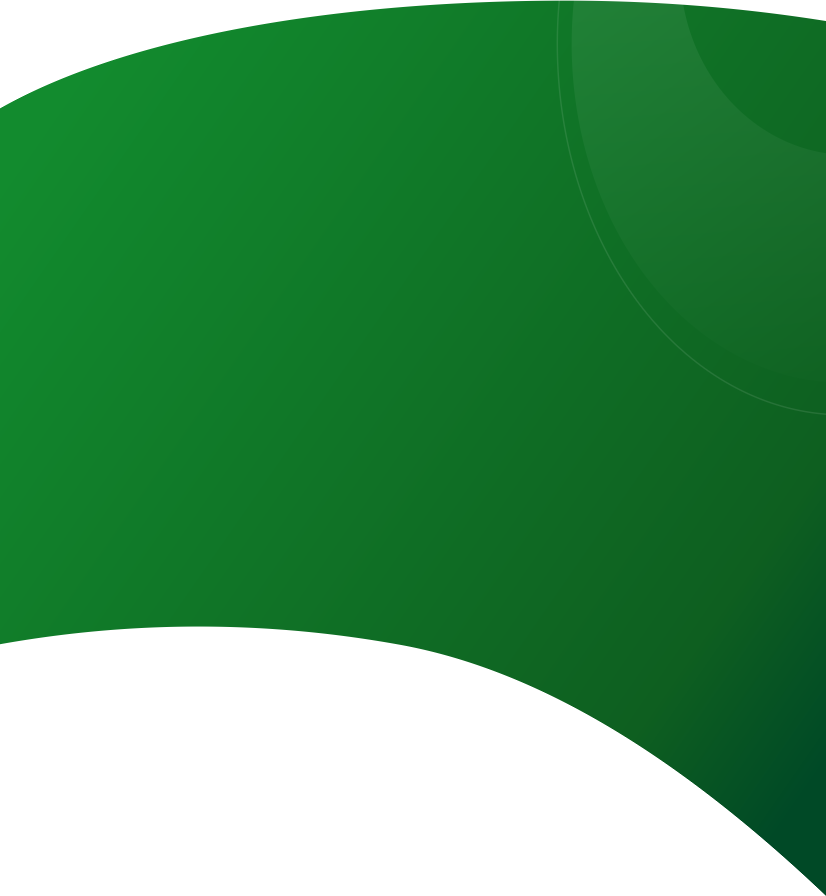
Write a WebGL 2 fragment shader that draws this background.

```glsl
#version 300 es
precision highp float;
// A sweeping green band on white, bounded above and below by cubic curves.
// A slanted three-stop gradient fills it; a pale elliptical ring and a thin
// outline overlay its upper right corner. Lengths are in canvas heights, y down.

#define GRADIENT_DIR vec2(0.82, 0.57)
#define GRADIENT_STOPS vec3(0.117, 1.048, 1.24)
#define LEAF vec3(0.070, 0.545, 0.180)
#define FOREST vec3(0.055, 0.372, 0.126)
#define DEEP vec3(0.000, 0.287, 0.149)
#define RING_CENTER vec2(0.941, 0.049)
#define RING_ALPHA 0.068
#define LINE_ALPHA 0.10
#define LINE_WIDTH 0.0016

uniform vec2 u_resolution;
out vec4 fragColor;

vec2 bezier(vec2 a, vec2 b, vec2 c, vec2 d, float t) {
    float s = 1.0 - t;
    return s * s * s * a + 3.0 * s * t * (s * b + t * c) + t * t * t * d;
}

// Height of a cubic curve at x, found by bisection (x grows along the curve)
float curveHeight(float x, vec2 a, vec2 b, vec2 c, vec2 d) {
    float t = 0.5;
    float stride = 0.25;
    for (int i = 0; i < 18; i++) {
        t += bezier(a, b, c, d, t).x < x ? stride : -stride;
        stride *= 0.5;
    }
    return bezier(a, b, c, d, t).y;
}

float topEdge(float x) {
    vec2 crest = vec2(0.632, 0.0007);
    return x < crest.x
        ? curveHeight(x, vec2(0.0, 0.121), vec2(0.143, 0.040), vec2(0.378, 0.0007), crest)
        : curveHeight(x, crest, vec2(0.729, 0.0007), vec2(0.826, 0.0082), vec2(0.922, 0.0235));
}

float bottomEdge(float x) {
    vec2 knot = vec2(0.443, 0.719);
    return x < knot.x
        ? curveHeight(x, vec2(0.0, 0.719), vec2(0.147, 0.6927), vec2(0.296, 0.6927), knot)
        : curveHeight(x, knot, vec2(0.603, 0.747), vec2(0.762, 0.848), vec2(0.922, 1.0));
}

// Approximate signed distance to an axis-aligned ellipse
float ellipse(vec2 p, vec2 radii) {
    float k = length(p / radii);
    return k * (k - 1.0) / max(length(p / (radii * radii)), 1e-4);
}

// Antialiased coverage: 1 where the distance is negative
float coverage(float dist, float pixel) {
    return clamp(0.5 - dist / pixel, 0.0, 1.0);
}

void main() {
    float pixel = 1.0 / u_resolution.y;
    vec2 p = gl_FragCoord.xy * pixel;
    p.y = 1.0 - p.y;

    // Slanted gradient
    float g = dot(p, GRADIENT_DIR);
    vec3 stops = GRADIENT_STOPS;
    vec3 color = mix(LEAF, FOREST, clamp((g - stops.x) / (stops.y - stops.x), 0.0, 1.0));
    color = mix(color, DEEP, clamp((g - stops.y) / (stops.z - stops.y), 0.0, 1.0));

    // Pale ring, fading downward
    float disc = coverage(ellipse(p - RING_CENTER, vec2(0.303, 0.378)), pixel);
    float hole = coverage(ellipse(p - vec2(0.948, -0.035), vec2(0.189, 0.208)), pixel);
    float fade = mix(1.0, 0.1, clamp(p.y / 0.43, 0.0, 1.0));
    color = mix(color, vec3(1.0), RING_ALPHA * fade * disc * (1.0 - hole));

    // Thin outline around the ring
    float outline = abs(ellipse(p - RING_CENTER, vec2(0.319, 0.414))) - 0.5 * LINE_WIDTH;
    color = mix(color, vec3(1.0), LINE_ALPHA * coverage(outline, pixel));

    // Cut the band out of the white ground
    float band = coverage(topEdge(p.x) - p.y, pixel) * coverage(p.y - bottomEdge(p.x), pixel);
    fragColor = vec4(mix(vec3(1.0), color, band), 1.0);
}
```
